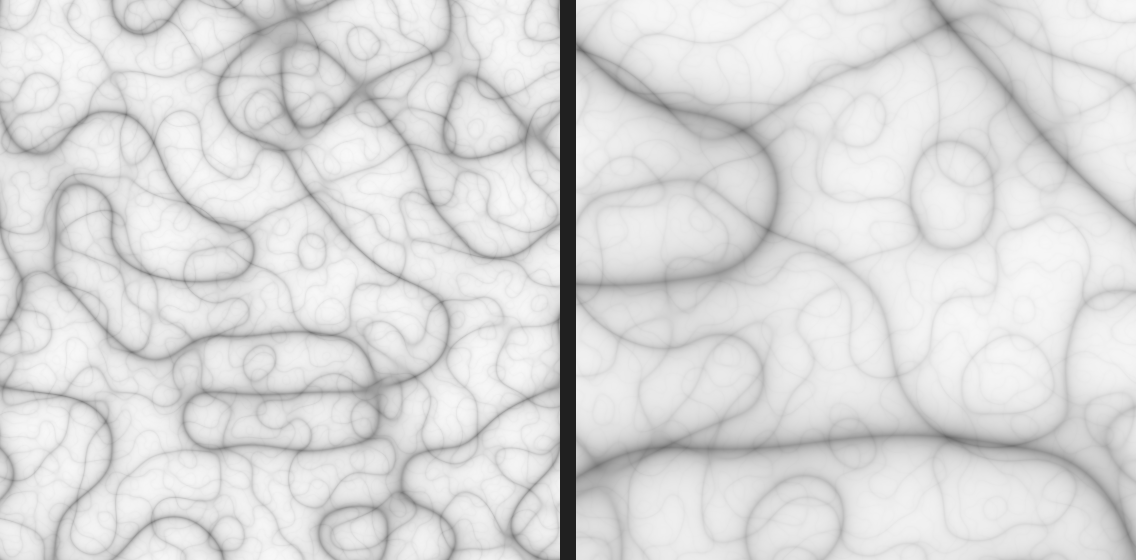
Left, the full canvas; right, a detail of the centre.
Write a WebGL 2 fragment shader that draws this texture.

```glsl
#version 300 es
precision highp float;
// Pale marbled veins: several octaves of gradient noise, each darkening the
// sheet along its zero contours. Every contour gets a wide soft halo and a
// thin core; finer octaves add progressively fainter lines.

uniform vec2 u_resolution;
out vec4 fragColor;

uint scramble(uint x) {
    x = x * 747796405u + 2891336453u;
    x = ((x >> ((x >> 28u) + 4u)) ^ x) * 277803737u;
    return (x >> 22u) ^ x;
}

// Unit vector at a random angle for each lattice point
vec2 latticeGradient(ivec2 cell, uint seed) {
    uint h = scramble(uint(cell.x) + scramble(uint(cell.y) + scramble(seed)));
    float angle = 6.28318 * float(h >> 8u) / 16777216.0;
    return vec2(cos(angle), sin(angle));
}

float gradientNoise(vec2 p, uint seed) {
    ivec2 cell = ivec2(floor(p));
    vec2 f = fract(p);
    vec2 blend = f * f * f * (f * (f * 6.0 - 15.0) + 10.0);
    float a = dot(latticeGradient(cell, seed), f);
    float b = dot(latticeGradient(cell + ivec2(1, 0), seed), f - vec2(1, 0));
    float c = dot(latticeGradient(cell + ivec2(0, 1), seed), f - vec2(0, 1));
    float d = dot(latticeGradient(cell + ivec2(1, 1), seed), f - vec2(1, 1));
    return mix(mix(a, b, blend.x), mix(c, d, blend.x), blend.y);
}

// Darkness around the zero contour, rounded off over about one pixel
float vein(float n, float pixelWidth) {
    float dist = sqrt(n * n + pixelWidth * pixelWidth);
    return 0.16 * exp(-10.0 * dist) + 0.20 * exp(-50.0 * dist);
}

void main() {
    vec2 uv = gl_FragCoord.xy / u_resolution.y;
    float frequency = 5.0;
    float strength = 1.0;
    float shade = 0.0;

    // Each octave is turned and shifted so that the lattices never line up
    for (int i = 0; i < 6; i++) {
        float turn = 1.1 * float(i);
        mat2 rotation = mat2(cos(turn), sin(turn), -sin(turn), cos(turn));
        vec2 p = rotation * uv * frequency + 17.3 * float(i);
        float pixelWidth = 0.5 * frequency / u_resolution.y;
        shade += strength * vein(gradientNoise(p, uint(i) + 11u), pixelWidth);
        frequency *= 2.0;
        strength *= 0.5;
    }

    fragColor = vec4(vec3(clamp(0.98 - shade, 0.0, 1.0)), 1.0);
}
```
